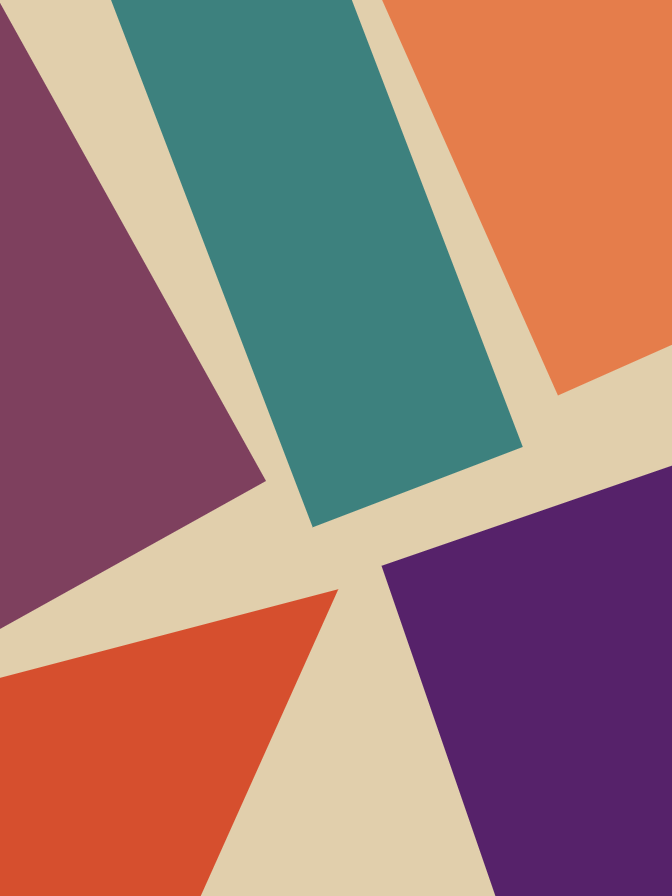
Write a WebGL 1 fragment shader that draws this background.

```glsl
precision highp float;

uniform vec2 u_resolution;

// Palette
const vec3 SAND   = vec3(0.882, 0.812, 0.675);
const vec3 PLUM   = vec3(0.494, 0.251, 0.369);
const vec3 TEAL   = vec3(0.239, 0.506, 0.494);
const vec3 ORANGE = vec3(0.898, 0.490, 0.294);
const vec3 PURPLE = vec3(0.337, 0.133, 0.416);
const vec3 RED    = vec3(0.839, 0.310, 0.180);

// Corner positions, in canvas heights
const vec2 PLUM_CORNER   = vec2(0.2969, 0.4632);
const vec2 TEAL_CORNER   = vec2(0.3490, 0.4115);
const vec2 ORANGE_CORNER = vec2(0.6227, 0.5586);
const vec2 PURPLE_CORNER = vec2(0.4258, 0.3685);
const vec2 RED_CORNER    = vec2(0.3776, 0.3424);

// Direction of each first edge and opening angles, in degrees
const float PLUM_TURN   = 119.09;
const float TEAL_TURN   = 20.93;
const float ORANGE_TURN = 23.97;
const float PURPLE_TURN = -70.97;
const float RED_TURN    = 194.68;
const float SQUARE      = 90.0;
const float RED_OPENING = 51.16;

const float TEAL_WIDTH = 0.251;
const float CANVAS_ASPECT = 0.75;

// Point relative to a corner, with the first edge along +x
vec2 toCorner(vec2 p, vec2 corner, float turn) {
  float a = radians(turn);
  vec2 along = vec2(cos(a), sin(a));
  vec2 d = p - corner;
  return vec2(dot(d, along), dot(d, vec2(-along.y, along.x)));
}

// Depth inside a wedge opening counterclockwise from +x
float wedge(vec2 q, float opening) {
  float a = radians(opening);
  return min(q.y, q.x * sin(a) - q.y * cos(a));
}

// Antialiased fill by depth
vec3 paint(vec3 base, vec3 ink, float depth) {
  return mix(base, ink, clamp(depth * u_resolution.y + 0.5, 0.0, 1.0));
}

void main() {
  vec2 p = gl_FragCoord.xy / u_resolution * vec2(CANVAS_ASPECT, 1.0);
  vec3 color = SAND;

  // Square-cornered panels
  color = paint(color, PLUM, wedge(toCorner(p, PLUM_CORNER, PLUM_TURN), SQUARE));
  color = paint(color, ORANGE, wedge(toCorner(p, ORANGE_CORNER, ORANGE_TURN), SQUARE));
  color = paint(color, PURPLE, wedge(toCorner(p, PURPLE_CORNER, PURPLE_TURN), SQUARE));

  // Long bar, bounded on its far side
  vec2 bar = toCorner(p, TEAL_CORNER, TEAL_TURN);
  color = paint(color, TEAL, min(wedge(bar, SQUARE), TEAL_WIDTH - bar.x));

  // Sharp lower wedge
  color = paint(color, RED, wedge(toCorner(p, RED_CORNER, RED_TURN), RED_OPENING));

  gl_FragColor = vec4(color, 1.0);
}
```
